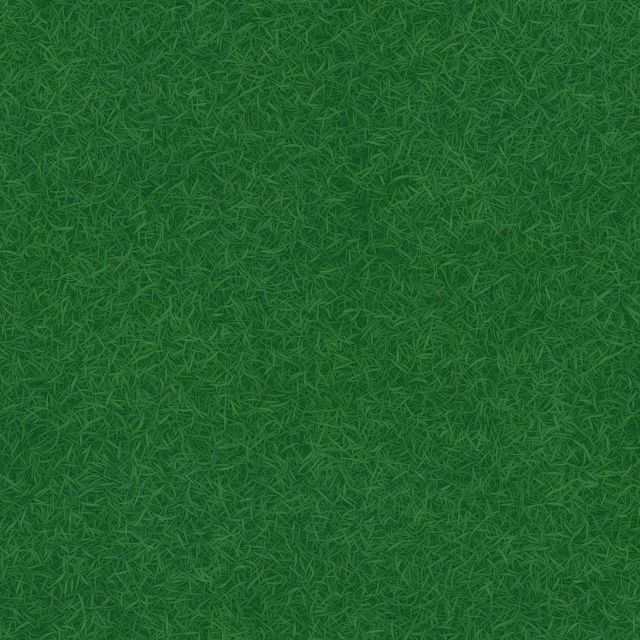
Write a Shadertoy shader that draws this texture.

```glsl
// Dense lawn seen from above: layered, curved grass blades over dark thatch.

float hash(vec2 p) {
    return fract(sin(dot(p, vec2(127.1, 311.7))) * 43758.5453);
}

float noise(vec2 p) {
    vec2 i = floor(p), f = fract(p);
    f = f * f * (3.0 - 2.0 * f);
    return mix(mix(hash(i), hash(i + vec2(1, 0)), f.x),
               mix(hash(i + vec2(0, 1)), hash(i + vec2(1, 1)), f.x), f.y);
}

// Tone runs from deep shade to lit tips, hue from warm to bluish green.
vec3 grassColor(float tone, float hue) {
    vec3 color = mix(vec3(0.06, 0.32, 0.13), vec3(0.215, 0.49, 0.245), tone);
    return color + (hue - 0.5) * vec3(0.0, -0.015, 0.06);
}

// Paints one sparse layer of blades; height is 0 at the soil, 1 at the top.
vec3 bladeLayer(vec3 color, vec2 uv, float height, float seed, float patchTone) {
    float cells = 48.0;
    vec2 p = uv * cells + vec2(hash(vec2(seed, 3.0)), hash(vec2(seed, 8.0))) * 9.0;
    float soft = 0.8 * cells / iResolution.y;

    for (int y = -1; y <= 1; y++)
    for (int x = -1; x <= 1; x++) {
        vec2 cell = floor(p) + vec2(x, y);
        vec2 key = cell + seed * 17.3;
        vec2 root = cell + vec2(hash(key), hash(key + 5.2));

        // Blade frame: x runs along the blade, y across its bent spine
        float angle = 6.2832 * hash(key + 11.7);
        vec2 axis = vec2(cos(angle), sin(angle));
        vec2 d = p - root;
        vec2 q = vec2(dot(d, axis), dot(d, vec2(-axis.y, axis.x)));
        float halfLength = mix(0.4, 0.95, hash(key + 23.1));
        float along = q.x / halfLength;
        float across = abs(q.y + (hash(key + 31.9) - 0.5) * 0.35 * (along * along - 0.3));

        // Tapered body with a soft shadow around it
        float thick = hash(key + 43.3);
        float width = mix(0.045, 0.11, thick * thick) * (1.0 - 0.7 * along * along);
        float ends = 1.0 - smoothstep(0.88, 1.0, abs(along));
        float body = ends * (1.0 - smoothstep(-soft, soft, across - width));
        float shadow = ends * (1.0 - smoothstep(width, width + 0.13, across));

        // Blade colour, with a few dry straws
        float tone = 0.2 + 0.72 * height + 0.5 * (hash(key + 57.7) - 0.5);
        tone += patchTone + 0.1 * along;
        vec3 blade = grassColor(clamp(tone, 0.0, 1.1), hash(key + 61.3));
        blade = mix(blade, vec3(0.28, 0.43, 0.17), 0.65 * step(0.988, hash(key + 73.9)));

        color = mix(color, color * vec3(0.83, 0.91, 0.87), shadow);
        color = mix(color, blade, body * 0.9);
    }
    return color;
}

void mainImage(out vec4 fragColor, in vec2 fragCoord) {
    vec2 uv = fragCoord / iResolution.y;

    // Faint broad patches and small clumps vary the lawn
    float patchTone = 0.14 * (noise(uv * 7.0) - 0.5) + 0.22 * (noise(uv * 32.0 + 40.0) - 0.5);

    // Thatch, then blades from the soil upward
    vec3 color = grassColor(0.25 * noise(uv * 140.0), 0.5);
    for (int i = 0; i < 14; i++) {
        float layer = float(i);
        color = bladeLayer(color, uv, layer / 13.0, layer + 1.0, patchTone);
    }

    // Broad warm and cool drift
    color.b += 0.016 * (noise(uv * 5.0 + 20.0) - 0.5);
    fragColor = vec4(color, 1.0);
}
```
